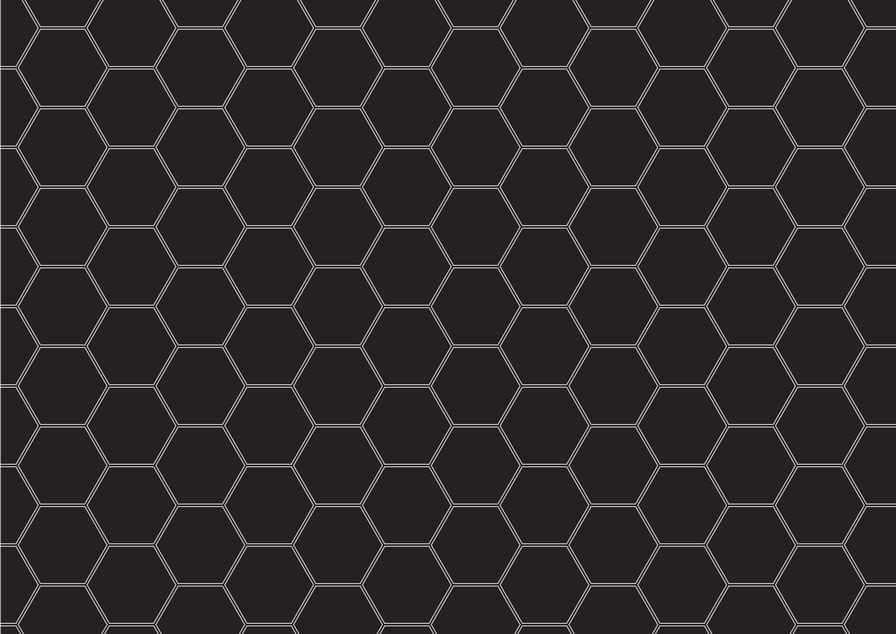
Give the GLSL for this pattern, as a WebGL 2 fragment shader.

```glsl
#version 300 es
precision highp float;
// Flat-topped honeycomb on a near-black ground, outlined by twin hairlines.
// The nearest hexagon centre gives the distance to the cell edge; hairlines
// at that distance are smoothed by a crisp windowed-sinc pixel filter.

uniform vec2 u_resolution;
out vec4 outColor;

// Each repeat holds two hexagons: one at its centre, one at its corners.
const vec2 REPEATS = vec2(6.508, 7.97);   // across, down
const vec2 CENTRE = vec2(0.455, 7.118);   // one hexagon centre, in repeats
const vec2 CELL = vec2(1.7320508, 1.0);   // repeat size; hexagon height is 1

const float LINE_OFFSET = 0.016;          // from shared edge to each hairline
const float LINE_WIDTH = 0.0092;
const float BORDER_WIDTH = 0.0006;        // left margin, in canvas widths

const vec3 GROUND = vec3(0.147, 0.131, 0.137);
const vec3 LINE = vec3(1.0, 0.99, 1.0);

const float PI = 3.14159;
const int FILTER_STEPS = 8;

// Vector from the nearest hexagon centre.
vec2 hexLocal(vec2 p) {
    vec2 a = p - CELL * round(p / CELL);
    vec2 q = p - 0.5 * CELL;
    vec2 b = q - CELL * round(q / CELL);
    return dot(a, a) < dot(b, b) ? a : b;
}

// Distance inward from the hexagon edge.
float edgeDistance(vec2 local) {
    vec2 v = abs(local);
    return 0.5 - max(v.y, dot(v, vec2(0.8660254, 0.5)));
}

float sinc(float x) {
    float t = PI * x;
    return abs(t) < 0.001 ? 1.0 : sin(t) / t;
}

// Three-lobed filter; its negative lobes darken the ground beside a line.
float lanczos(float x) {
    return abs(x) < 3.0 ? sinc(x) * sinc(x / 3.0) : 0.0;
}

// Filtered strength of a line, integrated across its width.
float lineStrength(float d, float width, float pixel) {
    float sum = 0.0;
    for (int i = 0; i < FILTER_STEPS; i++) {
        float s = (float(i) + 0.5) / float(FILTER_STEPS) - 0.5;
        sum += lanczos((d - s * width) / pixel);
    }
    return sum * width / (pixel * float(FILTER_STEPS));
}

void main() {
    vec2 uv = gl_FragCoord.xy / u_resolution;
    vec2 p = (uv * REPEATS - CENTRE) * CELL;
    float pixel = REPEATS.y / u_resolution.y;
    float d = edgeDistance(hexLocal(p));

    // Hairlines on both sides of the shared edge
    float line = lineStrength(d - LINE_OFFSET, LINE_WIDTH, pixel)
               + lineStrength(d + LINE_OFFSET, LINE_WIDTH, pixel);
    vec3 color = GROUND + (LINE - GROUND) * line;

    // Pale border along the left side
    float border = clamp((BORDER_WIDTH - uv.x) * u_resolution.x + 0.5, 0.0, 1.0);
    border *= min(BORDER_WIDTH * u_resolution.x / max(border, 0.001), 1.0);
    color = mix(color, LINE, border);
    outColor = vec4(clamp(color, 0.0, 1.0), 1.0);
}
```
